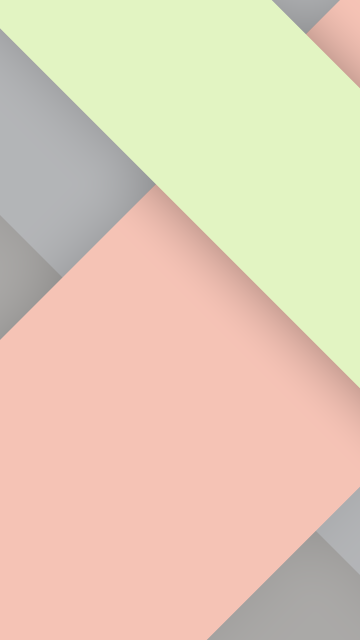
Give the GLSL for this background, as a Shadertoy shader.

```glsl
#define GREEN vec3(0.886, 0.957, 0.760)
#define PINK vec3(0.962, 0.763, 0.710)
#define LIGHT_GREY vec3(0.702, 0.708, 0.717)
#define DARK_GREY vec3(0.667, 0.661, 0.654)
#define GREEN_BAND vec2(-0.2390, 0.2946)
#define PINK_BAND vec2(1.1654, 0.4976)
#define GREY_EDGE 0.4223
#define SHADOW_REACH 0.17

// Signed distance to a straight band given as (centre, half width)
float bandDistance(float coord, vec2 band) {
    return abs(coord - band.x) - band.y;
}

// Darkening that fades away from the rim of a sheet
float shadow(float dist, float strength) {
    float fade = clamp(1.0 - dist / SHADOW_REACH, 0.0, 1.0);
    return 1.0 - strength * fade * fade;
}

// Lays a sheet with a smooth edge and a soft shadow over the layers below
vec3 laySheet(vec3 below, vec3 sheet, float dist, float strength, float pixel) {
    float cover = smoothstep(-0.6 * pixel, 0.6 * pixel, -dist);
    return mix(below * shadow(max(dist, 0.0), strength), sheet, cover);
}

void mainImage(out vec4 fragColor, in vec2 fragCoord) {
    // Diagonal axes measured from the top left, in canvas widths
    float pixel = 1.0 / iResolution.x;
    vec2 p = vec2(fragCoord.x, iResolution.y - fragCoord.y) * pixel;
    float rising = (p.x + p.y) * inversesqrt(2.0);
    float falling = (p.y - p.x) * inversesqrt(2.0);

    // Grey sheets
    vec3 color = laySheet(DARK_GREY, LIGHT_GREY, falling - GREY_EDGE, 0.05, pixel);

    // Pink sheet, with a deeper shadow on its upper side
    float pinkStrength = rising < PINK_BAND.x ? 0.09 : 0.04;
    float pinkDist = bandDistance(rising, PINK_BAND);
    color = laySheet(color, PINK, pinkDist, pinkStrength, pixel);

    // Green sheet on top; its shadow shows more on the pink
    float greenStrength = mix(0.17, 0.09, step(0.0, pinkDist));
    color = laySheet(color, GREEN, bandDistance(falling, GREEN_BAND), greenStrength, pixel);

    fragColor = vec4(color, 1.0);
}
```
